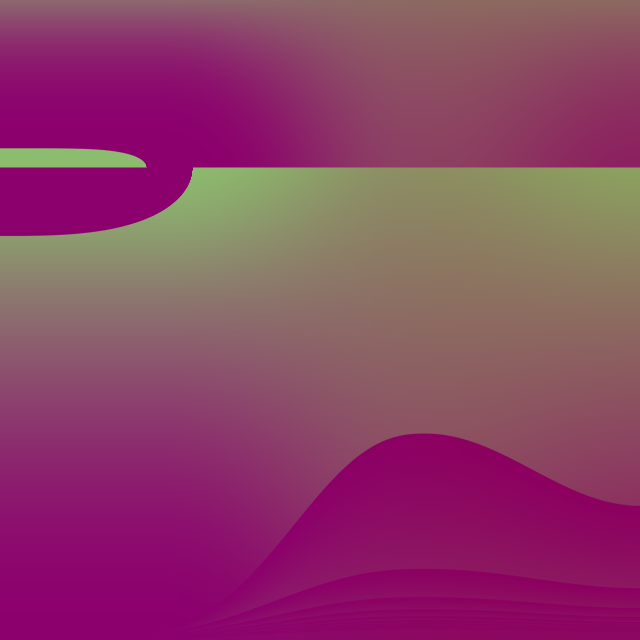
Reproduce this background procedurally as a Shadertoy shader.

```glsl
// A green-to-magenta field, split by a horizon where its tone jumps.
// A sine-shaped tone drives the green channel; a lens and a rounded tongue sit
// at the left of the horizon, and nested hills crowd toward the bottom edge.

#define HORIZON 0.7383
#define CREST_X 0.664
#define HILL_WIDTH 0.256
#define HILL_COUNT 10
#define HILL_GLOW 0.095
#define RED 0.55
#define GREEN_MAX 0.74

// Soft mask, one output pixel wide, that is 1 where d is positive.
float mask(float d) {
    float w = 0.75 / iResolution.y;
    return smoothstep(-w, w, d);
}

// Contrast of the field: strong at left, weakest below the crest.
float contrastAt(float x) {
    return 1.0 - 0.58 * smoothstep(0.25, 0.64, x) + 0.2 * smoothstep(0.68, 1.0, x);
}

// Map a phase to a tone between 0 and GREEN_MAX.
float toneFromPhase(float q) {
    return GREEN_MAX * (0.5 + 0.5 * sin(clamp(q, -1.5708, 1.5708)));
}

// Tone above the horizon: falls away from the top edge.
float skyTone(vec2 p) {
    float depth = 1.0 - p.y;
    float fall = depth - 1.4 * depth * depth;
    return toneFromPhase(0.12 - 11.0 * pow(contrastAt(p.x), 1.6) * fall);
}

// Tone below the horizon: rises from the bottom, faster near the horizon.
float groundTone(vec2 p) {
    float m = contrastAt(p.x);
    float d = p.y - 0.5;
    float lift = m * max(d, 0.0);
    return toneFromPhase(0.13 + 3.5 * m * d + 7.0 * lift * lift);
}

// Half of a superellipse, lying on the horizon from the left edge.
float tongue(vec2 p, vec2 size, float power) {
    float edge = size.y * sqrt(max(0.0, 1.0 - pow(p.x / size.x, power)));
    return mask(edge - abs(p.y - HORIZON)) * step(p.x, size.x);
}

// Relative hill height: a bell at left, a cosine slope at right of the crest.
float hillProfile(float x) {
    float d = x - CREST_X;
    if (d < 0.0) return exp(-pow(-d / HILL_WIDTH, 2.4));
    return 0.825 + 0.175 * cos(3.14159 * d / (1.0 - CREST_X));
}

// Top of the k-th hill; later hills are flatter and lower.
float hillTop(float profile, float k) {
    return pow(profile, 0.65 + 0.35 / (k * k)) / (5.9 * k - 2.8);
}

void mainImage(out vec4 fragColor, in vec2 fragCoord) {
    vec2 p = fragCoord / iResolution.xy;

    // Field on both sides of the horizon, with the two tongues.
    float sky = mix(skyTone(p), GREEN_MAX, tongue(p, vec2(0.229, 0.03), 5.0));
    float ground = mix(groundTone(p), 0.0, tongue(p, vec2(0.301, 0.107), 3.0));
    float green = mix(ground, sky, mask(p.y - HORIZON));

    // Nested hills: each starts dark and brightens toward the next.
    float profile = hillProfile(p.x);
    float glow = HILL_GLOW * smoothstep(0.2, 0.45, p.x);
    for (int i = 1; i <= HILL_COUNT; i++) {
        float k = float(i);
        float top = hillTop(profile, k);
        float next = hillTop(profile, k + 1.0);
        float t = clamp((top - p.y) / max(top - next, 1e-5), 0.0, 1.0);
        green = mix(green, glow * pow(t, 1.3) / sqrt(k), mask(top - p.y));
    }

    // Blue cools slightly toward the left.
    float blue = mix(0.43, 0.375, smoothstep(0.25, 0.8, p.x));
    fragColor = vec4(RED, green, blue, 1.0);
}
```
